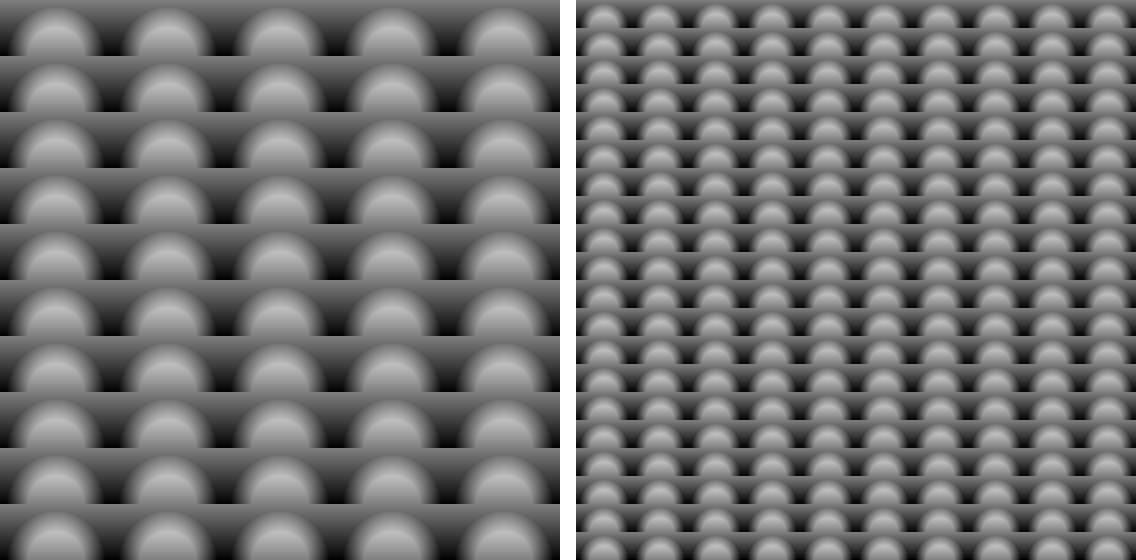
Left, the tile; right, the same tile 2 across and 2 down.
This texture map is drawn by a Shadertoy shader. Its source:

```glsl
// Grid of soft grey half domes over rows that fade from mid grey to black.
#define REPEATS vec2(5.0, 10.0)  // cells across and down
#define CORE_RADIUS 0.25         // flat part of the dome, in cell widths
#define RIM_RADIUS 0.44          // where the dome has faded out
#define ROW_LIGHT 0.5            // grey at the top of each row
#define DOME_LIGHT 0.5           // grey added by the dome
#define SAMPLES 4                // vertical samples per pixel

// Grey level at a position counted in cells.
float cellShade(vec2 cellPos) {
    vec2 local = fract(cellPos);
    // Distance from the middle of the cell's lower edge, in cell widths.
    vec2 fromBase = vec2(local.x - 0.5, local.y * REPEATS.x / REPEATS.y);
    float dome = clamp((RIM_RADIUS - length(fromBase)) / (RIM_RADIUS - CORE_RADIUS), 0.0, 1.0);
    return ROW_LIGHT * local.y + DOME_LIGHT * dome;
}

void mainImage(out vec4 fragColor, in vec2 fragCoord) {
    // Average across the pixel height to smooth the row edges.
    float shade = 0.0;
    for (int i = 0; i < SAMPLES; i++) {
        float offset = (float(i) + 0.5) / float(SAMPLES) - 0.5;
        vec2 uv = (fragCoord + vec2(0.0, offset)) / iResolution.xy;
        shade += cellShade(uv * REPEATS);
    }
    fragColor = vec4(vec3(shade / float(SAMPLES)), 1.0);
}
```
